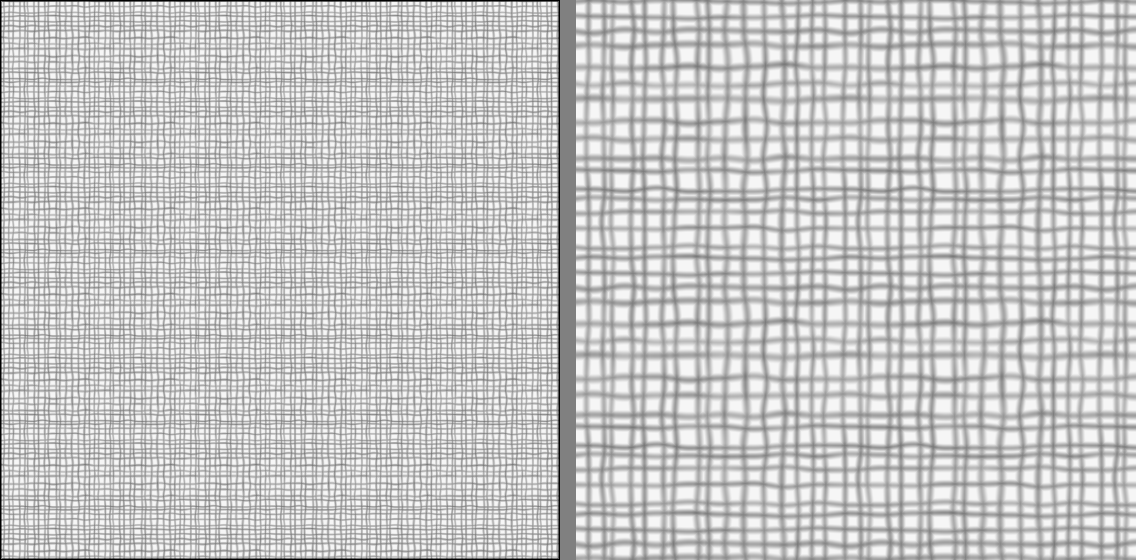
Left, the full canvas; right, a detail of the centre.
A Shadertoy shader for this pattern:

```glsl
const float TILES = 6.55;          // repeats across and down
const float THREADS = 16.0;        // threads per repeat, each direction
const float KNOTS = 8.0;           // bends along a thread per repeat
const float HALF_WIDTH = 0.00162;  // thread half width, canvas units
const float SOFTNESS = 0.0018;     // blur of thread edges
const float SPACING_JITTER = 0.54; // in thread spacings
const float WOBBLE = 0.27;         // in thread spacings
const float CROWDING = 0.3;        // slow drift of threads, in spacings
const vec2 CROWD_CENTER = vec2(0.3, 0.48); // densest place in a repeat
const float INK = 0.325;           // mean thread darkness
const float CROSSING_INK = 0.32;   // extra darkness where threads cross
const float BORDER = 0.0027;
const float TAU = 6.28319;
const vec3 PAPER = vec3(0.965);
const vec3 BORDER_COLOR = vec3(0.0);

float hash(vec2 p) {
    vec3 q = fract(vec3(p.xyx) * 0.1031);
    q += dot(q, q.yzx + 33.33);
    return fract((q.x + q.y) * q.z);
}

// Smooth noise along a thread, wrapping at the end of each repeat
float wrappedNoise(float along, float id) {
    float cell = floor(along);
    float t = smoothstep(0.0, 1.0, fract(along));
    float a = hash(vec2(mod(cell, KNOTS), id));
    float b = hash(vec2(mod(cell + 1.0, KNOTS), id));
    return mix(a, b, t);
}

// Darkness of a family of threads stacked along the axis "across"
float threads(float across, float along, float center, float seed, float pixel) {
    float pitch = 1.0 / (TILES * THREADS);
    float position = across / pitch;
    position += CROWDING * sin(TAU * (across * TILES - center));
    float knot = along * TILES * KNOTS;
    float soft = max(SOFTNESS, 0.7 * pixel);
    float ink = 0.0;
    for (int i = -1; i <= 1; i++) {
        float index = floor(position) + float(i);
        float id = mod(index, THREADS) + seed;
        float offset = (hash(vec2(id, 71.0)) - 0.5) * SPACING_JITTER;
        offset += (wrappedNoise(knot, id) - 0.5) * WOBBLE;
        float dist = abs(position - index - 0.5 - offset) * pitch;
        float width = HALF_WIDTH * mix(0.85, 1.15, hash(vec2(id, 37.0)));
        float shade = INK * mix(0.82, 1.18, wrappedNoise(knot, id + 50.0));
        shade *= mix(0.88, 1.12, hash(vec2(id, 19.0)));
        float cover = 1.0 - smoothstep(width - soft, width + soft, dist);
        ink = max(ink, cover * shade);
    }
    return ink;
}

void mainImage(out vec4 fragColor, in vec2 fragCoord) {
    vec2 uv = fragCoord / iResolution.xy;
    float pixel = 1.0 / min(iResolution.x, iResolution.y);

    // Woven grid
    float warp = threads(uv.x, uv.y, CROWD_CENTER.x, 11.0, pixel);
    float weft = threads(uv.y, uv.x, CROWD_CENTER.y, 131.0, pixel);
    float ink = max(warp, weft) + CROSSING_INK * min(warp, weft);
    vec3 color = PAPER * (1.0 - ink);

    // Dark frame
    vec2 inset = min(uv, 1.0 - uv);
    float edge = min(inset.x, inset.y);
    float inside = smoothstep(BORDER - 0.5 * pixel, BORDER + 0.5 * pixel, edge);
    color = mix(BORDER_COLOR, color, inside);

    fragColor = vec4(color, 1.0);
}
```
